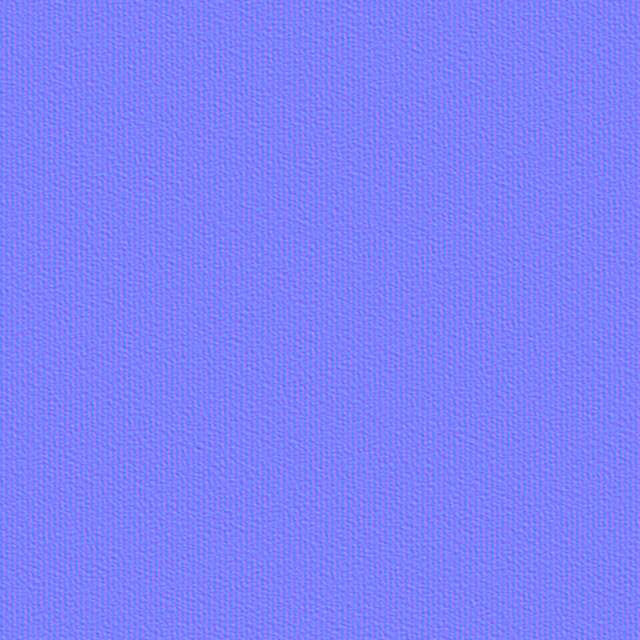
Give the GLSL for this texture map, as a WebGL 2 fragment shader.

```glsl
#version 300 es
precision highp float;
// Tangent-space normal map of a fine ribbed knit: narrow vertical columns
// carry small slanted stitches, roughened by fine yarn grain and a few pits.
// A height field is differentiated and its normal is stored as colour.

uniform vec2 u_resolution;
out vec4 outColor;

const float TAU = 6.2831853;
const vec2 STITCHES = vec2(120.0, 138.0); // columns and rows on the canvas
const float RIB_HEIGHT = 0.036;
const float STITCH_HEIGHT = 0.028;
const float STITCH_SLANT = 0.45;
const float ROW_JITTER = 1.0;             // phase shift between columns
const float ROW_DRIFT = 1.1;              // unevenness along a column
const float GRAIN_HEIGHT = 0.105;
const float GRAIN_SCALE = 1.3;
const float PIT_DEPTH = 0.07;
const float WOBBLE = 0.20;                // sideways drift of the columns
const float SLOPE_STEP = 0.22;            // in stitches
const vec2 TINT_BIAS = vec2(-0.007, 0.004);

float hash(vec2 cell) {
    uvec2 q = uvec2(ivec2(cell)) * uvec2(1597334673u, 3812015801u);
    uint n = (q.x ^ q.y) * 1597334673u;
    n = (n ^ (n >> 15)) * 2246822519u;
    n ^= n >> 13;
    return float(n >> 8) / 16777216.0;
}

// Contribution of one lattice corner with a random unit gradient.
float corner(vec2 cell, vec2 offset) {
    float angle = TAU * hash(cell);
    return dot(vec2(cos(angle), sin(angle)), offset);
}

// Gradient noise, centred on zero.
float noise(vec2 p) {
    vec2 cell = floor(p);
    vec2 f = fract(p);
    vec2 w = f * f * f * (f * (f * 6.0 - 15.0) + 10.0);
    vec2 right = vec2(1.0, 0.0);
    vec2 up = vec2(0.0, 1.0);
    float low = mix(corner(cell, f), corner(cell + right, f - right), w.x);
    float high = mix(corner(cell + up, f - up), corner(cell + 1.0, f - 1.0), w.x);
    return mix(low, high, w.y);
}

// Turns the noise grid so that it does not align with the columns.
vec2 turned(vec2 p) {
    return mat2(0.891, 0.454, -0.454, 0.891) * p;
}

// Surface height, with p measured in stitches.
float knitHeight(vec2 p) {
    vec2 q = p;
    q.x += WOBBLE * noise(p * vec2(0.5, 0.7) + 31.3);

    // Columns, stronger in some stretches than in others
    float column = floor(q.x);
    float across = fract(q.x) - 0.5;
    float crest = 0.5 + 0.5 * cos(TAU * across);
    float ribGain = 1.0 + 0.7 * noise(p * vec2(0.45, 0.2) + 73.6);
    float rib = RIB_HEIGHT * ribGain * (2.0 * crest - 1.0);

    // Slanted stitches, shifted from column to column
    float shift = ROW_JITTER * hash(vec2(column, 17.0));
    shift += ROW_DRIFT * noise(p * vec2(0.5, 0.4) + 11.8);
    float along = q.y - STITCH_SLANT * across + shift;
    float stitch = STITCH_HEIGHT * crest * cos(TAU * along);

    // Irregular yarn grain and sparse pits
    float grain = GRAIN_HEIGHT * noise(turned(p) * GRAIN_SCALE);
    float pit = PIT_DEPTH * smoothstep(0.3, 0.7, noise(turned(p) * 0.9 + 53.4));
    return rib + stitch + grain - pit;
}

void main() {
    vec2 uv = gl_FragCoord.xy / u_resolution;
    vec2 p = uv * STITCHES;

    // Central differences give the slope
    vec2 dx = vec2(SLOPE_STEP, 0.0);
    vec2 dy = dx.yx;
    vec2 slope = vec2(knitHeight(p + dx) - knitHeight(p - dx),
                      knitHeight(p + dy) - knitHeight(p - dy));
    slope /= 2.0 * SLOPE_STEP;

    // Pack the unit normal into the colour range
    vec3 normal = normalize(vec3(-slope, 1.0));
    vec3 color = 0.5 + 0.5 * normal;
    color.xy += TINT_BIAS;
    outColor = vec4(color, 1.0);
}
```
